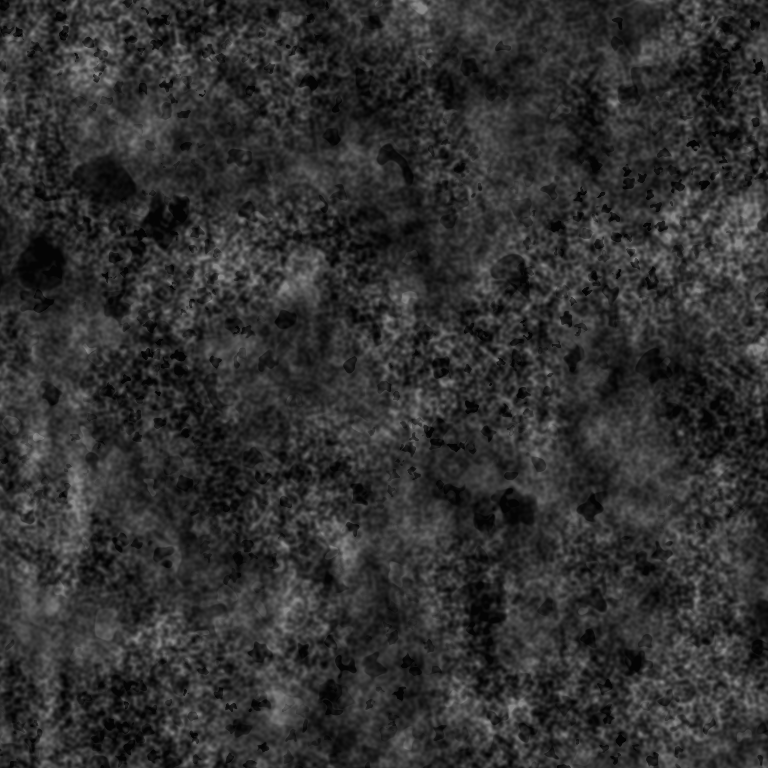
This texture is drawn by a Shadertoy shader. Its source:

```glsl
#define CLOUD_SCALE 4.3
#define CLOUD_GAIN 0.30
#define GRAIN_SCALE 74.0
#define GRAIN_GAIN 0.42
#define STREAK_SCALE vec2(34.0, 5.0)
#define STREAK_GAIN 0.22
#define BLOTCH_SCALE 11.0
#define SPOT_SCALE 25.0
#define PIT_SCALE 47.0
#define MID_GREY 0.171
#define CONTRAST 0.088
#define SKEW 0.008

const mat2 OCTAVE_TURN = mat2(1.6, 1.2, -1.2, 1.6);

vec3 hash3(vec2 p) {
    vec3 q = fract(p.xyx * vec3(0.1031, 0.1030, 0.0973));
    q += dot(q, q.yxz + 33.33);
    return fract((q.xxy + q.yzz) * q.zyx);
}

float cornerSlope(vec2 cell, vec2 offset) {
    float angle = 6.2832 * hash3(cell).x;
    return dot(vec2(cos(angle), sin(angle)), offset);
}

// Gradient noise scaled to about unit variance
float gradientNoise(vec2 p) {
    vec2 cell = floor(p), f = fract(p);
    vec2 blend = f * f * (3.0 - 2.0 * f);
    vec2 e = vec2(1.0, 0.0);
    float low = mix(cornerSlope(cell, f), cornerSlope(cell + e, f - e), blend.x);
    float high = mix(cornerSlope(cell + e.yx, f - e.yx), cornerSlope(cell + 1.0, f - 1.0), blend.x);
    return 4.7 * mix(low, high, blend.y);
}

float octaves(vec2 p, int count) {
    float sum = 0.0;
    for (int i = 0; i < count; i++) {
        sum += gradientNoise(p);
        p = OCTAVE_TURN * p + 17.3;
    }
    return sum;
}

// Scattered ragged discs: x is their signed tone, y their coverage
vec2 discs(vec2 p, float density, float darkShare) {
    p += 0.09 * vec2(gradientNoise(p * 3.0), gradientNoise(p * 3.0 + 51.7));
    vec2 cell = floor(p), result = vec2(0.0);
    for (int y = -1; y <= 1; y++) {
        for (int x = -1; x <= 1; x++) {
            vec2 id = cell + vec2(x, y);
            vec3 place = hash3(id + 7.0);
            vec3 kind = hash3(id + 131.0);
            float radius = mix(0.18, 0.44, place.z);
            float cover = 1.0 - smoothstep(0.65 * radius, radius, length(p - id - place.xy));
            cover *= step(kind.x, density);
            float tone = kind.y < darkShare ? -mix(0.7, 1.7, kind.z) : mix(0.4, 1.1, kind.z);
            result += cover * vec2(tone, 1.0);
        }
    }
    return vec2(result.x, min(result.y, 1.0));
}

void mainImage(out vec4 fragColor, in vec2 fragCoord) {
    vec2 uv = fragCoord / iResolution.y;

    // Broad mottling and faint vertical runs
    float level = CLOUD_GAIN * octaves(uv * CLOUD_SCALE + 3.7, 4);
    float streakArea = smoothstep(-0.8, 1.2, gradientNoise(uv * 5.0 + 40.3));
    level += 1.7 * STREAK_GAIN * streakArea * gradientNoise(uv * STREAK_SCALE + 9.1);

    // Round blotches, smaller spots, and clustered dark pits
    vec2 blotch = discs(uv * BLOTCH_SCALE + 20.0, 0.55, 0.6);
    vec2 spot = discs(uv * SPOT_SCALE + 60.0, 0.36, 0.6);
    float pitArea = smoothstep(-0.3, 1.0, gradientNoise(uv * 4.0 + 71.6));
    vec2 pit = discs(uv * PIT_SCALE + 90.0, 0.4, 1.0);
    level += blotch.x + spot.x + 1.3 * pitArea * pit.x + 0.2;

    // Fine grain, calmer in some regions and inside blotches
    float rough = smoothstep(-1.0, 1.0, gradientNoise(uv * 7.0 + 13.9));
    float grain = octaves(uv * GRAIN_SCALE + 5.3, 2);
    level += GRAIN_GAIN * grain * mix(0.65, 1.25, rough) * (1.0 - 0.3 * blotch.y);

    // Skewed grey scale
    level = clamp(level, -2.2, 3.2);
    float grey = MID_GREY + CONTRAST * level + SKEW * level * level;
    fragColor = vec4(vec3(grey), 1.0);
}
```
